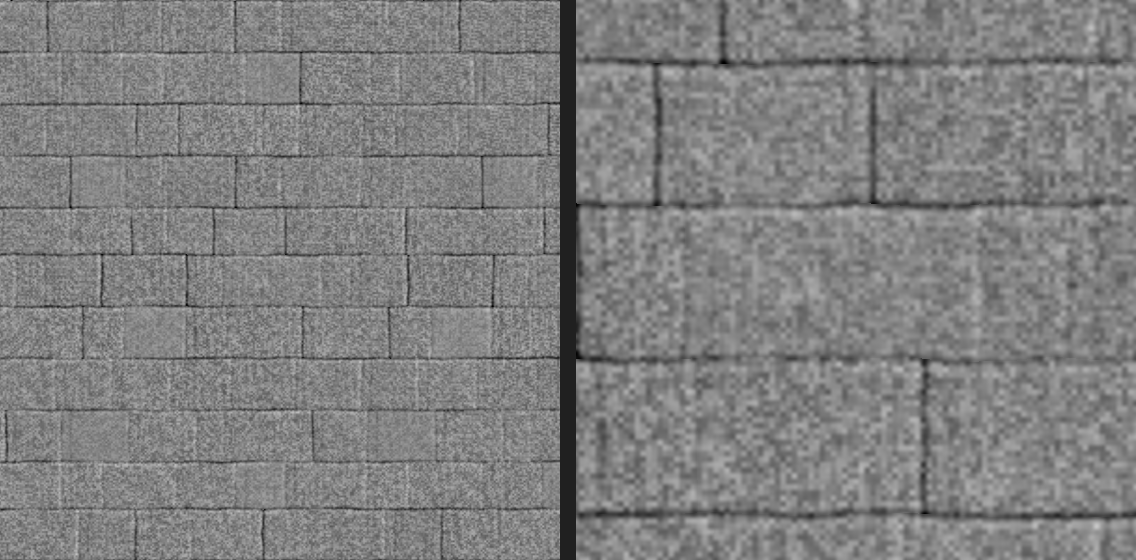
Left, the full canvas; right, a detail of the centre.
Reproduce this texture procedurally as a Shadertoy shader.

```glsl
#define COURSE 0.0924
#define BLOCK 0.4538
#define JITTER 0.75
#define JOINT_WIDTH 0.0027
#define BEVEL_WIDTH 0.0036
#define JOINT_DARK 0.25
#define BEVEL_LIGHT 0.11
#define DEEP_SHARE 0.35
#define GRAIN 0.235
#define GRAIN_SCALE 300.0
#define STONE 0.516

float hash(vec2 p) {
    return fract(sin(dot(p, vec2(127.1, 311.7))) * 43758.5453);
}

float noise(vec2 p) {
    vec2 i = floor(p), f = fract(p);
    f = f * f * (3.0 - 2.0 * f);
    return mix(mix(hash(i), hash(i + vec2(1, 0)), f.x),
               mix(hash(i + vec2(0, 1)), hash(i + vec2(1, 1)), f.x), f.y);
}

// Soft ridge of the given half width around zero
float ridge(float d, float width) {
    float soft = max(width, 0.7 / iResolution.y);
    return exp(-d * d / (soft * soft)) * width / soft;
}

// Dark groove with a lit lip on its negative side
float groove(float d, float dark, float light) {
    return light * BEVEL_LIGHT * ridge(d + 0.0048, BEVEL_WIDTH)
         - dark * JOINT_DARK * ridge(d, JOINT_WIDTH);
}

void mainImage(out vec4 fragColor, in vec2 fragCoord) {
    vec2 uv = fragCoord / iResolution.xy;

    // Blocks of five courses from the top, the fifth a little lower
    float y = 1.0 - uv.y - 0.001 + (noise(uv * vec2(34.0, 11.0)) - 0.5) * 0.003;
    float block = floor(y / BLOCK);
    float inBlock = y - block * BLOCK;
    float course = min(floor(inBlock / COURSE), 4.0);
    float row = block * 5.0 + course;
    float above = inBlock - course * COURSE;
    float below = min((course + 1.0) * COURSE, BLOCK) - inBlock;

    // Bricks recur along a course, sooner in the lower blocks
    float lower = step(0.5, block);
    float count = mix(7.0, 5.0, lower);
    float width = mix(0.7357, 0.547, lower) / count;
    float x = uv.x + (noise(uv * vec2(11.0, 45.0) + 70.0) - 0.5) * 0.003;

    // Vertical joints: a few deep, most faint
    float base = floor(x / width);
    float brick = base - 2.0;
    float relief = 0.0;
    for (float k = -1.0; k <= 2.0; k++) {
        float cell = base + k;
        vec2 key = vec2(mod(cell, count), row);
        float d = x - width * (cell + JITTER * (hash(key) - 0.5));
        if (d > 0.0) brick = cell;
        float deep = step(1.0 - DEEP_SHARE, hash(key + vec2(37.0, 11.0)));
        float wear = 0.6 + 0.8 * noise(vec2(key.x * 7.0 + row, uv.y * 45.0));
        float dark = mix(0.22, 0.95, deep) * wear;
        float light = mix(0.35, 0.9, hash(key + 23.0)) * wear;
        relief += groove(d, dark, light);
        // Faint second crease beside some joints
        float split = step(0.6, hash(key + 51.0));
        relief -= split * 0.2 * JOINT_DARK * wear * ridge(d - 0.016, JOINT_WIDTH);
    }

    // Horizontal joints: dark line, lit top edge of the course beneath
    float edge = above < below ? above : -below;
    float line = row + step(below, above);
    float depth = mix(0.3, 1.15, noise(vec2(uv.x * 16.0, line * 5.0)));
    float shine = mix(0.25, 0.9, noise(vec2(uv.x * 16.0 + 60.0, line * 5.0)));
    relief += groove(-edge, depth, shine);

    // Each brick has its own tone and roughness
    vec2 id = vec2(mod(brick, count), row);
    float tone = (hash(id + 5.3) - 0.5) * 0.022;
    float smoothFace = step(0.9, hash(id + 19.7));
    float rough = mix(0.85 + 0.25 * hash(id + 8.1), 0.6, smoothFace);

    // Pitted grain over broad mottling
    vec2 p = uv * GRAIN_SCALE;
    float grain = (noise(p) - 0.5) * GRAIN;
    grain += (noise(mat2(0.8, 0.6, -0.6, 0.8) * p * 0.55 + 40.0) - 0.5) * GRAIN * 0.5;
    float mottle = (noise(uv * 38.0 + 90.0) - 0.5) * 0.03;

    float grey = STONE + tone + 0.012 * smoothFace + rough * grain + mottle + relief;
    fragColor = vec4(vec3(clamp(grey, 0.0, 1.0)), 1.0);
}
```
